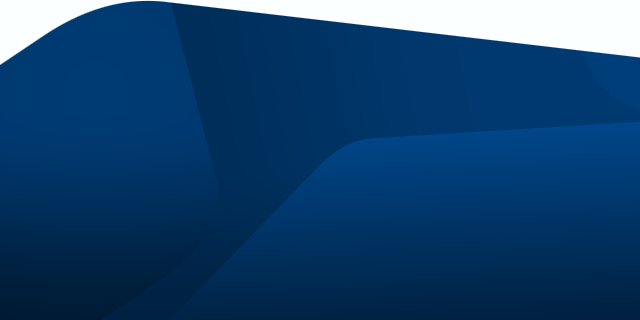
Give the GLSL for this background, as a WebGL 2 fragment shader.

```glsl
#version 300 es
precision highp float;
// Deep blue rounded panels with soft gradients under a sloping white top.

uniform vec2 u_resolution;
out vec4 outColor;

const vec3 WHITE = vec3(0.99, 1.0, 1.0);
const vec3 BLUE_HUE = vec3(0.0, 1.0, 1.96);
const float FLOOR_SHADE = 0.13;

// Smaller of two values, with the corner rounded over a width
float softMin(float a, float b, float width) {
    float h = max(width - abs(a - b), 0.0) / width;
    return min(a, b) - 0.25 * width * h * h;
}

// Straight line as a function of one coordinate
float line(float t, float start, float slope) {
    return start + slope * t;
}

// Antialiased inside mask, positive values are inside
float coverage(float d) {
    return clamp(d / fwidth(d) + 0.5, 0.0, 1.0);
}

// Dark band, lighter toward the right and darker toward the floor
float bandShade(vec2 p) {
    float upper = mix(0.178, 0.222, smoothstep(0.5, 1.55, p.x + 0.2 * (p.y - 0.7)));
    return mix(FLOOR_SHADE, upper, smoothstep(-0.05, 0.5, p.y));
}

// Left panel, with a broad glow in its upper part
float leftShade(vec2 p, vec2 glowCenter) {
    vec2 q = p - glowCenter;
    float vertical = mix(FLOOR_SHADE, 0.23, smoothstep(-0.02, 0.65, p.y));
    return vertical - 0.05 * dot(q, q);
}

// Right panel, brightest along its upper edge
float rightShade(vec2 p) {
    float height = p.y - 0.04 * (p.x - 1.5);
    return mix(FLOOR_SHADE, 0.273, clamp(height / 0.59, 0.0, 1.0));
}

void main() {
    vec2 p = gl_FragCoord.xy / u_resolution.y;

    // Rounded shapes, each bounded by two lines
    float hill = softMin(line(p.x, 0.797, 0.67), line(p.x, 1.0547, -0.1172), 0.151) - p.y;
    float left = softMin(line(p.y, 0.789, -0.257), line(p.y, 0.315, 1.5), 0.286) - p.x;
    float right = softMin(line(p.x, 0.495, 0.0625), line(p.x, -0.545, 1.03), 0.083) - p.y;
    float corner = softMin(p.x - line(p.y, 2.07, -0.3), p.y - line(p.x, 1.651, -0.5), 0.1);

    // Shades layered from back to front
    float shade = bandShade(p);
    shade = mix(shade, 0.242, coverage(corner));
    shade = mix(shade, leftShade(p, vec2(0.3, 0.7)), coverage(left));
    shade = mix(shade, rightShade(p), coverage(right));

    outColor = vec4(mix(WHITE, BLUE_HUE * shade, coverage(hill)), 1.0);
}
```
